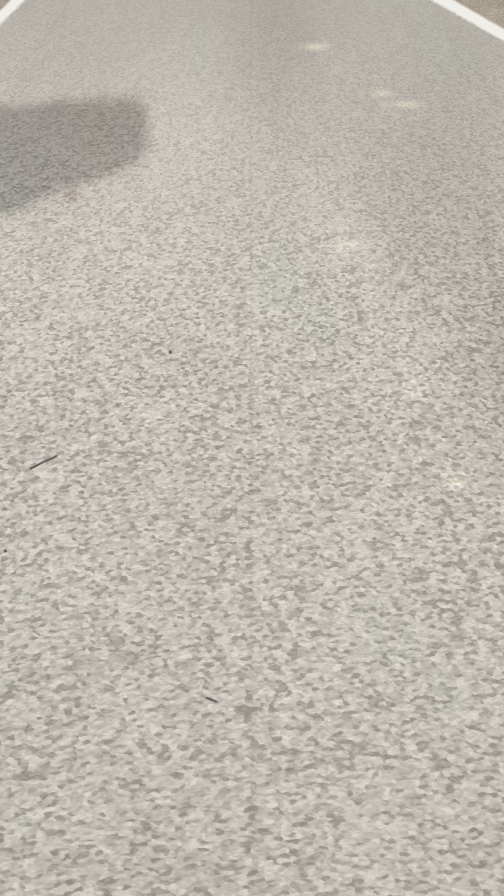
This texture is drawn by a Shadertoy shader. Its source:

```glsl
#define HORIZON 1.35
#define GRAIN_SCALE vec2(165.0, 290.0)
#define GRAIN_CONTRAST 0.17
#define GRIT_CONTRAST 0.10
#define SHADOW_DEPTH 0.155
#define ASPHALT vec3(0.762, 0.743, 0.709)
#define PAINT vec3(0.94, 0.935, 0.915)
#define VERGE vec3(0.66, 0.62, 0.56)
#define DEBRIS vec3(0.30, 0.28, 0.27)

vec3 hash3(vec2 cell) {
    vec3 h = fract(cell.xyx * vec3(0.1031, 0.1030, 0.0973));
    h += dot(h, h.yxz + 33.33);
    return fract((h.xxy + h.yzz) * h.zyx);
}

// Cellular noise: random shades blended softly between neighbouring stones
float stones(vec2 p) {
    vec2 cell = floor(p), local = fract(p);
    float shade = 0.0, total = 0.0;
    for (int j = -1; j <= 1; j++)
    for (int i = -1; i <= 1; i++) {
        vec2 offset = vec2(i, j);
        vec3 h = hash3(cell + offset);
        vec2 d = offset + h.xy - local;
        float weight = exp(-7.0 * dot(d, d));
        shade += weight * h.z;
        total += weight;
    }
    return shade / total - 0.5;
}

// Layered sines, roughly -1 to 1
float mottle(vec2 p) {
    float sum = 0.0, gain = 0.5;
    for (int i = 0; i < 4; i++) {
        sum += gain * sin(p.x + 1.7 * sin(p.y)) * cos(p.y * 0.9 + 1.3 * sin(p.x * 0.8));
        p = mat2(1.5, 1.1, -1.1, 1.5) * p + 2.3;
        gain *= 0.55;
    }
    return sum;
}

float blob(vec2 p, vec2 center, vec2 radius) {
    vec2 d = (p - center) / radius;
    return exp(-dot(d, d));
}

float capsule(vec2 p, vec2 a, vec2 b) {
    vec2 ab = b - a;
    return length(p - a - ab * clamp(dot(p - a, ab) / dot(ab, ab), 0.0, 1.0));
}

// Painted line with rough ground beyond its outward side
vec3 roadEdge(vec3 color, vec2 p, vec2 onLine, vec2 outward, float halfWidth, float rough, float px) {
    float d = dot(p - onLine, normalize(outward)) + 0.0006 * rough;
    float soft = px + 0.001;
    color = mix(color, VERGE + 0.05 * rough, smoothstep(-soft, soft, d));
    return mix(color, PAINT, 1.0 - smoothstep(halfWidth - soft, halfWidth + soft, abs(d)));
}

// Rounded wedge of shade reaching in from the left
float shadeWedge(vec2 p) {
    p += 0.004 * vec2(mottle(p * 45.0), mottle(p.yx * 50.0));
    float top = 0.886 + 0.06 * p.x;
    float bottom = 0.757 + 0.38 * p.x;
    vec2 q = vec2(p.x - 0.143, abs(p.y - 0.5 * (top + bottom)) - 0.5 * (top - bottom) + 0.024);
    return 1.0 - smoothstep(-0.014, 0.008, length(max(q, 0.0)) - 0.024);
}

void mainImage(out vec4 fragColor, in vec2 fragCoord) {
    vec2 p = fragCoord / iResolution.y;
    float px = 1.0 / iResolution.y;
    float depth = HORIZON - p.y;
    vec2 ground = vec2((p.x - 0.28) / depth, -log(depth));

    // Broad tone: worn wheel tracks and darker far surface
    float tone = 0.008 * mottle(p * vec2(16.0, 11.0)) + 0.010 * mottle(ground * vec2(60.0, 18.0));
    tone -= 0.050 * smoothstep(0.82, 1.02, p.y);
    tone -= 0.040 * blob(p, vec2(0.31, 0.97), vec2(0.05, 0.13));
    tone -= 0.055 * blob(p, vec2(0.50, 0.81), vec2(0.11, 0.12));
    tone -= 0.060 * blob(p, vec2(0.57, 0.60), vec2(0.06, 0.12));
    tone += 0.025 * blob(p, vec2(0.14, 0.70), vec2(0.18, 0.12));
    tone += 0.025 * blob(p, vec2(0.20, 0.89), vec2(0.06, 0.09));
    tone += 0.025 * (1.0 - smoothstep(0.0, 0.05, capsule(p, vec2(0.36, 0.78), vec2(0.47, 0.57))));
    tone -= 0.018 * (1.0 - smoothstep(0.0, 0.35, p.y));

    // Stone grain, fading with distance
    float near = smoothstep(1.05, 0.55, p.y);
    vec2 warped = ground * GRAIN_SCALE + 0.5 * mottle(ground * 110.0);
    float coarse = stones(warped);
    float fine = stones(warped * 1.7 + 17.0);
    float grain = GRAIN_CONTRAST * coarse * mix(0.25, 1.0, near);
    grain += GRIT_CONTRAST * fine * mix(0.3, 1.0, near);
    grain -= 0.05 * near * smoothstep(0.14, 0.36, -coarse);

    vec3 color = ASPHALT + tone + grain;
    color += vec3(0.007, -0.002, -0.002) * mottle(p * vec2(14.0, 9.0) + 4.0);

    // Shade and the stained rim beneath it
    color -= SHADOW_DEPTH * vec3(1.0, 0.99, 0.95) * shadeWedge(p);
    color -= vec3(0.08, 0.10, 0.10) * blob(p, vec2(0.081, 0.781), vec2(0.010, 0.009));

    // Pale scuffs
    float scuff = blob(p, vec2(0.352, 0.948), vec2(0.014, 0.004));
    scuff += 0.8 * blob(p, vec2(0.453, 0.883), vec2(0.018, 0.004));
    scuff += 0.7 * blob(p, vec2(0.427, 0.896), vec2(0.010, 0.004));
    scuff += 0.6 * blob(p, vec2(0.390, 0.727), vec2(0.015, 0.006));
    scuff += 1.1 * blob(p, vec2(0.508, 0.465), vec2(0.012, 0.008));
    color += vec3(0.13, 0.12, 0.09) * scuff;

    // Twig and specks
    float debris = capsule(p, vec2(0.034, 0.477), vec2(0.0625, 0.491) + 0.001 * sin(p.x * 300.0));
    debris = min(debris, capsule(p, vec2(0.231, 0.221), vec2(0.241, 0.217)));
    debris = min(debris, length(p - vec2(0.190, 0.607)) - 0.0006);
    debris = min(debris, length(p - vec2(0.006, 0.385)) - 0.0006);
    color = mix(color, DEBRIS, 0.8 * (1.0 - smoothstep(0.0002, 0.001 + px, debris)));

    // Road margins
    float rough = 2.0 * fine + mottle(p * 120.0);
    color = roadEdge(color, p, vec2(0.0, 0.980), vec2(-0.7, 0.7), 0.0055, rough, px);
    color = roadEdge(color, p, vec2(0.5625, 0.961), vec2(0.49, 0.87), 0.0060, rough, px);

    fragColor = vec4(clamp(color, 0.0, 1.0), 1.0);
}
```
